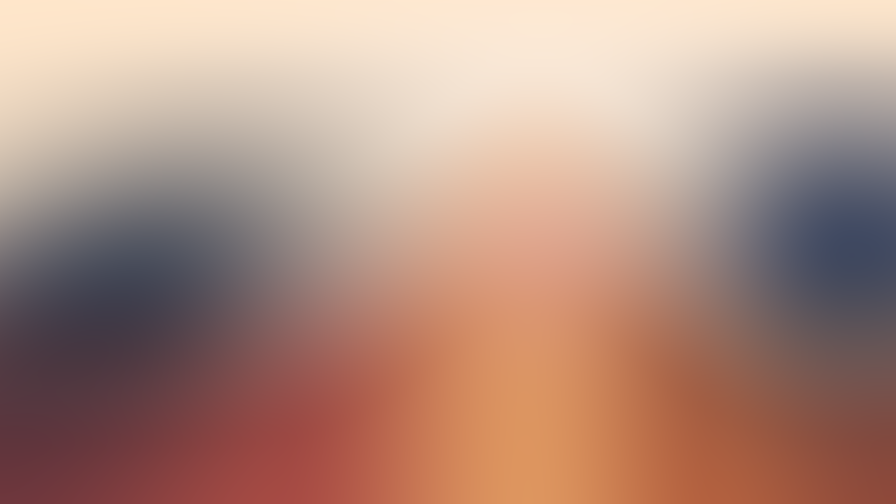
Give the GLSL for this background, as a WebGL 2 fragment shader.

```glsl
#version 300 es
precision highp float;

uniform vec2 u_resolution;
out vec4 fragColor;

// Sky
const vec3 CREAM = vec3(1.0, 0.902, 0.792);
const vec3 PALE  = vec3(0.992, 0.922, 0.851);

// Ground, from left to right
const vec3 MAROON = vec3(0.500, 0.225, 0.240);
const vec3 RED    = vec3(0.675, 0.298, 0.267);
const vec3 AMBER  = vec3(0.871, 0.588, 0.373);
const vec3 RUST   = vec3(0.725, 0.384, 0.243);
const vec3 BRICK  = vec3(0.590, 0.290, 0.220);
const vec4 GROUND_STOPS = vec4(0.31, 0.59, 0.80, 1.0);

// Rose blush above the amber
const vec3 ROSE = vec3(0.902, 0.627, 0.580);
const vec2 BLUSH_CENTER = vec2(0.61, 0.54);
const vec2 BLUSH_RADIUS = vec2(0.15, 0.22);
const float BLUSH_STRENGTH = 0.65;

// Soft horizon, raised into a hump near the middle
const float HORIZON_BASE = 0.37;
const float HORIZON_RISE = 0.26;
const float HUMP_CENTER = 0.60;
const float HUMP_WIDTH = 0.165;
const float HORIZON_SOFTNESS = 0.27;

// Shadows: reach holds left, right, down and up falloffs
const vec3 PLUM  = vec3(0.240, 0.185, 0.230);
const vec3 SLATE = vec3(0.250, 0.282, 0.345);
const vec2 LEFT_CENTER = vec2(0.13, 0.40);
const vec4 LEFT_REACH = vec4(0.30, 0.25, 0.31, 0.31);
const float LEFT_TILT = 0.45;
const vec3 UMBER = vec3(0.270, 0.265, 0.300);
const vec3 NAVY  = vec3(0.243, 0.282, 0.380);
const vec2 RIGHT_CENTER = vec2(0.95, 0.50);
const vec4 RIGHT_REACH = vec4(0.19, 0.30, 0.33, 0.32);

float bell(vec2 p) {
    return exp(-dot(p, p));
}

// Bell with a separate falloff on each side
float shadowMask(vec2 offset, vec4 reach) {
    vec2 radius = mix(reach.xz, reach.yw, step(0.0, offset));
    return bell(offset / radius);
}

vec3 groundColor(float x) {
    vec3 color = mix(MAROON, RED, smoothstep(0.0, GROUND_STOPS.x, x));
    color = mix(color, AMBER, smoothstep(GROUND_STOPS.x, GROUND_STOPS.y, x));
    color = mix(color, RUST, smoothstep(GROUND_STOPS.y, GROUND_STOPS.z, x));
    return mix(color, BRICK, smoothstep(GROUND_STOPS.z, GROUND_STOPS.w, x));
}

void main() {
    vec2 p = gl_FragCoord.xy / u_resolution;

    // Warm ground with its blush
    float blush = BLUSH_STRENGTH * bell((p - BLUSH_CENTER) / BLUSH_RADIUS);
    vec3 ground = mix(groundColor(p.x), ROSE, blush);

    // Sky above the curved horizon
    vec3 sky = mix(CREAM, PALE, bell((p - vec2(0.6, 0.83)) / vec2(0.35, 0.2)));
    float hump = (p.x - HUMP_CENTER) / HUMP_WIDTH;
    float horizon = HORIZON_BASE + HORIZON_RISE * exp(-hump * hump);
    float skyMix = smoothstep(-HORIZON_SOFTNESS, HORIZON_SOFTNESS, p.y - horizon);
    vec3 color = mix(ground, sky, skyMix);

    // Cool shadows, warmer toward their feet
    float topFade = 1.0 - smoothstep(0.83, 1.05, p.y);
    vec2 leftOffset = p - LEFT_CENTER;
    leftOffset.y -= LEFT_TILT * leftOffset.x;
    vec3 leftShade = mix(PLUM, SLATE, smoothstep(0.25, 0.52, p.y));
    color = mix(color, leftShade, topFade * shadowMask(leftOffset, LEFT_REACH));

    vec3 rightShade = mix(UMBER, NAVY, smoothstep(0.28, 0.55, p.y));
    color = mix(color, rightShade, topFade * shadowMask(p - RIGHT_CENTER, RIGHT_REACH));

    fragColor = vec4(color, 1.0);
}
```
